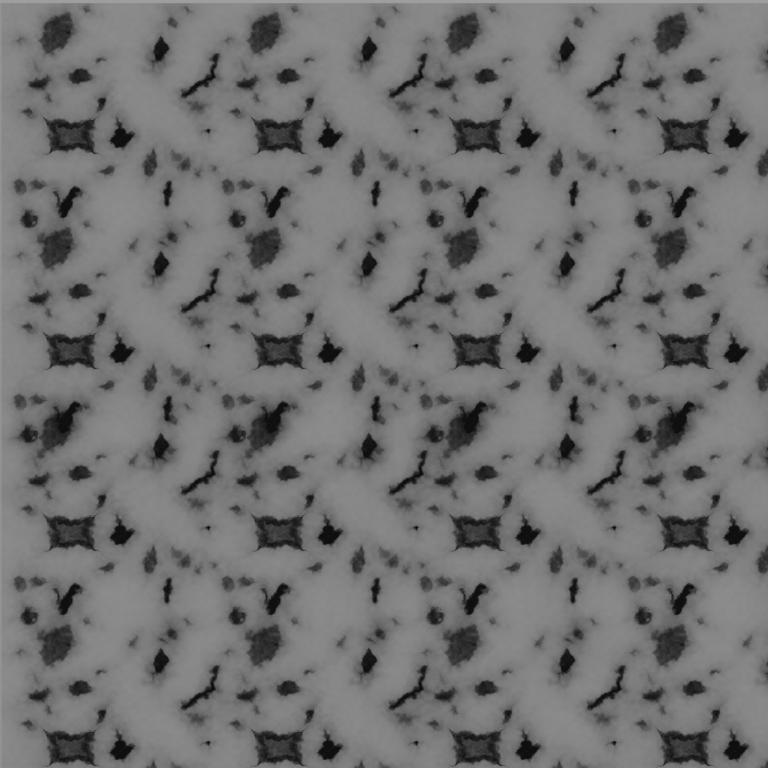
A Shadertoy shader for this texture:

```glsl
#define TILE 0.28
#define PAIR_PITCH vec2(0.5286, 0.5169)
#define INNER_STEP vec2(0.2708, 0.2800)
#define TILES 4
#define SPECKS 26
#define ROUGHNESS 0.042
#define SOFTNESS 0.010
#define HALO 0.27
#define HALO_REACH 0.026
#define STONE 0.540
#define BORDER 0.62

float hash(vec2 p) {
    return fract(sin(dot(p, vec2(127.1, 311.7))) * 43758.55);
}

float noise(vec2 p) {
    vec2 i = floor(p), f = fract(p);
    f = f * f * (3.0 - 2.0 * f);
    return mix(mix(hash(i), hash(i + vec2(1, 0)), f.x),
               mix(hash(i + vec2(0, 1)), hash(i + vec2(1, 1)), f.x), f.y);
}

float fbm(vec2 p) {
    return 0.55 * noise(p) + 0.3 * noise(p * 2.1 + 5.3) + 0.15 * noise(p * 4.3 + 9.1);
}

// Light left by a hollow at signed distance d, with a stained halo
float shade(float d, float depth) {
    float hollow = 1.0 - smoothstep(-SOFTNESS, SOFTNESS, d);
    return (1.0 - depth * hollow) * (1.0 - HALO * exp(-max(d, 0.0) / HALO_REACH));
}

// Rounded diamond hollow, turned by angle
float pit(vec2 p, vec2 radius, float angle, float depth) {
    float c = cos(angle), s = sin(angle);
    vec2 e = abs(mat2(c, s, -s, c) * p) / radius;
    float d = mix(length(e), e.x + e.y, 0.45) - 1.0;
    return shade(d * min(radius.x, radius.y), depth);
}

float crack(vec2 p, vec2 a, vec2 b, float width, float depth) {
    vec2 ab = b - a;
    float t = clamp(dot(p - a, ab) / dot(ab, ab), 0.0, 1.0);
    return shade(length(p - a - t * ab) - width, depth);
}

// Four-cornered cavity with concave sides, grey floor and dark rim
float starCavity(vec2 p, vec2 radius) {
    vec2 e = p / radius;
    vec2 corner = abs(vec2(e.x + e.y, e.x - e.y)) * 0.5;
    float d = (pow(corner.x, 0.75) + pow(corner.y, 0.75) - 1.0) * radius.y * 0.8;
    float rim = 1.0 - smoothstep(0.004, 0.016, abs(d));
    return shade(d, 0.42) * (1.0 - 0.6 * rim);
}

// Worn motif of one tile; q runs right and down
float motif(vec2 q) {
    float grain = fbm(q * 48.0 + 3.0);
    q += ROUGHNESS * (vec2(fbm(q * 27.0), fbm(q * 27.0 + 41.0)) - 0.5);
    float light = starCavity(q - vec2(0.33, 0.63), vec2(0.095, 0.065));

    // Broad hollows
    light *= pit(q - vec2(0.265, 0.155), vec2(0.068, 0.105), -0.45, 0.46);
    light *= pit(q - vec2(0.567, 0.645), vec2(0.062, 0.042), 0.15, 0.86);
    light *= pit(q - vec2(0.186, 0.390), vec2(0.050, 0.025), 0.35, 0.62);
    light *= pit(q - vec2(0.370, 0.352), vec2(0.053, 0.036), -0.2, 0.62);
    light *= pit(q - vec2(0.745, 0.235), vec2(0.033, 0.060), 0.0, 0.74);
    light *= pit(q - vec2(0.703, 0.760), vec2(0.032, 0.056), -0.25, 0.52);
    light *= pit(q - vec2(0.130, 1.020), vec2(0.042, 0.044), 0.3, 0.64);
    light *= pit(q - vec2(0.470, 0.475), vec2(0.018, 0.036), -0.5, 0.72);
    light *= pit(q - vec2(0.963, 0.610), vec2(0.014), 0.0, 0.88);

    // Splits and cracks
    light *= crack(q, vec2(0.85, 0.445), vec2(0.99, 0.363), 0.012, 0.78);
    light *= crack(q, vec2(0.99, 0.363), vec2(1.00, 0.270), 0.011, 0.70);
    light *= crack(q, vec2(0.35, 0.890), vec2(0.285, 1.00), 0.018, 0.84);
    light *= crack(q, vec2(0.26, 0.890), vec2(0.290, 0.98), 0.007, 0.60);
    light *= crack(q, vec2(0.785, 0.86), vec2(0.775, 0.94), 0.012, 0.76);
    light *= crack(q, vec2(0.558, 0.55), vec2(0.565, 0.62), 0.005, 0.60);

    // Scattered specks
    for (int i = 0; i < SPECKS; i++) {
        vec2 seed = vec2(float(i), 4.7);
        vec2 center = vec2(hash(seed), hash(seed + 11.3)) * vec2(1.0, 1.12) + 0.03;
        float size = mix(0.006, 0.022, hash(seed + 23.9));
        float strength = mix(0.15, 0.65, hash(seed + 37.1));
        float light1 = pit(q - center, size * vec2(1.0, 1.5), 6.0 * hash(seed + 51.7), strength);
        light *= mix(1.0, light1, 0.75);
    }
    return pow(light, 0.55 + 0.9 * grain);
}

void mainImage(out vec4 fragColor, in vec2 fragCoord) {
    vec2 p = fragCoord / iResolution.xy;
    p.y = 1.0 - p.y;

    // Stone with faint clouding
    float tone = STONE + 0.025 * (fbm(p * 14.0) - 0.5) + 0.015 * (noise(p * 190.0) - 0.5);

    // Overlapping tiles at alternating wide and narrow steps
    for (int row = 0; row < TILES; row++)
    for (int column = 0; column < TILES; column++) {
        vec2 cell = vec2(column, row);
        vec2 q = (p - PAIR_PITCH * floor(cell * 0.5) - INNER_STEP * mod(cell, 2.0)) / TILE;
        if (any(lessThan(q, vec2(-0.1))) || any(greaterThan(q, vec2(1.15, 1.25)))) continue;
        tone *= motif(q);
    }

    // Pale upper and left borders
    float border = 1.0 - smoothstep(0.003, 0.005, p.y);
    border = max(border, 0.5 * (1.0 - smoothstep(0.001, 0.003, p.x)));
    tone = mix(max(tone, 0.06), BORDER, border);
    fragColor = vec4(vec3(tone), 1.0);
}
```
